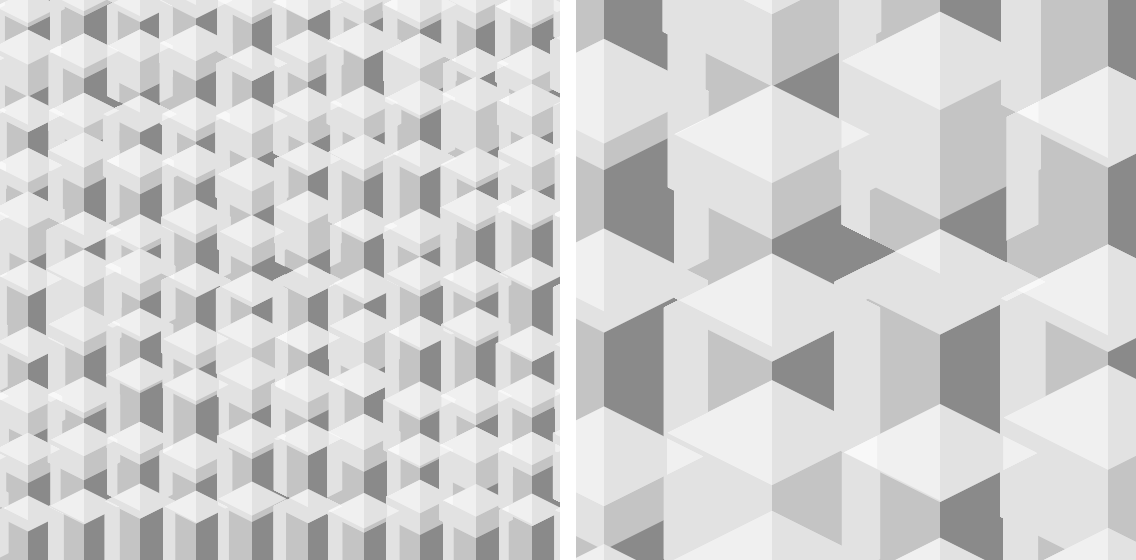
Left: the whole. Right: its middle third, enlarged.
Give the GLSL for this pattern, as a WebGL 2 fragment shader.

```glsl
#version 300 es
precision highp float;
// Draws columns of pale translucent boxes with random heights and widths.
// Each column is stacked back to front; overlapping faces add white layers,
// and every layer halves the distance to white.

uniform vec2 u_resolution;
out vec4 fragColor;

float hash(vec2 p) {
    return fract(sin(dot(p, vec2(127.1, 311.7))) * 43758.5453);
}

// Antialiased mask, one where the signed distance is positive
float inside(float dist, float pixel) {
    return clamp(dist / pixel + 0.5, 0.0, 1.0);
}

// Number of white layers that one column lays over point p
float columnLayers(vec2 p, float column, float pixel) {
    float offset = p.x - (column + 0.5) * 0.1;
    float d = abs(offset);
    float leftSide = inside(-offset, pixel);
    float layers = 0.0;
    float behind = 0.0;

    for (int row = 11; row >= 0; row--) {
        vec2 cell = vec2(column, float(row));
        float peak = 0.14 + 0.1 * cell.y + 0.05 * (hash(cell) - 0.5);
        float halfWidth = mix(0.058, 0.067, hash(cell + 17.3));
        float wallHeight = mix(0.085, 0.15, hash(cell + 41.9));

        // Depth below the upper edges, and thickness of the top rhombus
        float depth = peak - 0.5 * d - p.y;
        float thickness = halfWidth - d;
        float box = inside(thickness, pixel) * inside(depth, pixel)
                  * inside(thickness + wallHeight - depth, pixel);
        float top = inside(thickness - depth, pixel);

        float topLayers = 3.0 + leftSide * behind;
        float wallLayers = 1.0 + leftSide + behind;
        layers = mix(layers, mix(wallLayers, topLayers, top), box);
        behind = box;
    }
    return layers;
}

// Joins neighbouring columns, brightening the strip where both are present
float overlapLayers(float a, float b) {
    float shared = min(clamp(a, 0.0, 1.0), clamp(b, 0.0, 1.0));
    float strongest = max(a, b);
    float bright = max(strongest, 3.0) + clamp(a + b - 5.0, 0.0, 1.0);
    return mix(strongest, bright, shared);
}

void main() {
    float pixel = 1.0 / min(u_resolution.x, u_resolution.y);
    vec2 p = gl_FragCoord.xy * pixel;
    float nearest = floor(p.x * 10.0);

    float layers = 0.0;
    for (int k = -1; k <= 1; k++) {
        float column = columnLayers(p, nearest + float(k), pixel);
        layers = overlapLayers(layers, column);
    }

    // One layer always covers the dark ground
    float grey = 1.0 - 0.92 * exp2(-max(layers, 1.0));
    fragColor = vec4(vec3(grey), 1.0);
}
```
